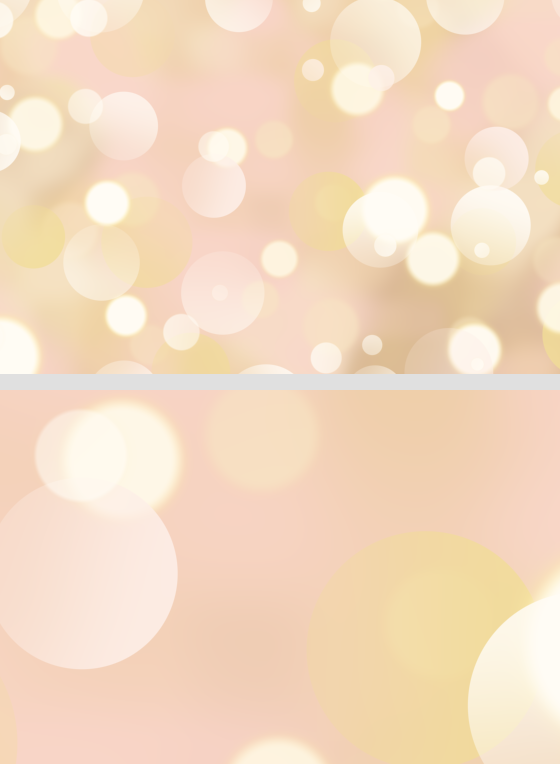
Top: the whole. Bottom: its middle third, enlarged.
Write a Shadertoy shader that draws this background.

```glsl
#define TAN vec3(0.935, 0.810, 0.665)
#define BROWN vec3(0.845, 0.710, 0.580)
#define CREAM vec3(0.965, 0.895, 0.780)
#define PINK vec3(0.980, 0.835, 0.800)
#define GOLD vec3(0.945, 0.865, 0.590)
#define HALO vec3(1.000, 0.945, 0.680)
#define WHITE vec3(1.000, 0.988, 0.965)
#define JITTER 0.72
#define SHADING 0.65
#define HALO_REACH 0.40
#define SEED 7.0

vec4 hash4(vec2 p) {
    vec4 q = fract(p.xyxy * vec4(0.1031, 0.1030, 0.0973, 0.1099));
    q += dot(q, q.wzxy + 33.33);
    return fract((q.xxyz + q.yzzw) * q.zywx);
}

// Four independent channels of smooth value noise
vec4 noise4(vec2 p) {
    vec2 i = floor(p), f = p - i;
    f = f * f * f * (f * (f * 6.0 - 15.0) + 10.0);
    vec4 low = mix(hash4(i), hash4(i + vec2(1, 0)), f.x);
    vec4 high = mix(hash4(i + vec2(0, 1)), hash4(i + vec2(1, 1)), f.x);
    return mix(low, high, f.y);
}

// Blurred warm backdrop
vec3 backdrop(vec2 p) {
    mat2 turn = mat2(0.8, 0.6, -0.6, 0.8);
    vec4 n = 0.7 * noise4(turn * p * 3.6 + SEED) + 0.3 * noise4(p * 7.0 + 31.0);
    vec3 col = mix(TAN, BROWN, smoothstep(0.42, 0.82, n.x));
    col = mix(col, CREAM, 0.85 * smoothstep(0.35, 0.75, n.y));
    col = mix(col, GOLD, 0.35 * smoothstep(0.50, 0.85, n.w));
    return mix(col, PINK, 0.80 * smoothstep(0.48, 0.80, n.z));
}

// One layer of discs on a jittered grid; radii and alphas are (min, max),
// blur is a fraction of the radius
void scatterDiscs(inout vec3 col, vec2 p, float cell, float seed, float chance,
                  vec2 radii, vec3 tint, vec2 alphas, float blur,
                  float shading, float halo) {
    vec2 home = floor(p / cell);
    for (int j = -1; j <= 1; j++)
    for (int i = -1; i <= 1; i++) {
        vec2 id = home + vec2(i, j);
        vec4 place = hash4(id + seed + SEED);
        vec4 look = hash4(id + seed + SEED + 91.0);
        if (look.x > chance) continue;

        vec2 centre = (id + 0.5 + JITTER * (place.xy - 0.5)) * cell;
        vec2 offset = p - centre;
        float radius = mix(radii.x, radii.y, place.z);
        float dist = length(offset) - radius;
        float edge = max(blur * radius, 0.8 / iResolution.y);
        float cover = 1.0 - smoothstep(-edge, edge, dist);

        // Opacity drifts across the disc in a random direction
        float angle = 6.2832 * place.w;
        float across = dot(offset, vec2(cos(angle), sin(angle))) / radius;
        float alpha = mix(alphas.x, alphas.y, look.y);
        alpha *= 1.0 - shading * smoothstep(-0.9, 1.1, across);

        // Yellow fringe around a glowing disc
        float fringe = 1.0 - smoothstep(-0.15, HALO_REACH, dist / radius);
        col = mix(col, HALO, halo * alpha * fringe * fringe);
        vec3 hue = mix(tint, PINK, 0.35 * step(0.75, look.z));
        col = mix(col, mix(hue, tint, halo), cover * alpha);
    }
}

void mainImage(out vec4 fragColor, in vec2 fragCoord) {
    vec2 p = fragCoord / iResolution.y;
    vec3 col = backdrop(p);

    // Faint, defocused discs
    scatterDiscs(col, p, 0.26, 11.0, 0.65, vec2(0.045, 0.075), CREAM,
                 vec2(0.30, 0.60), 0.16, 0.3, 0.4);
    // Tinted discs with a clean rim
    scatterDiscs(col, p + 0.13, 0.37, 23.0, 0.60, vec2(0.080, 0.130), GOLD,
                 vec2(0.45, 0.85), 0.0, SHADING, 0.0);
    // Glowing lights
    scatterDiscs(col, p + 0.05, 0.29, 37.0, 0.60, vec2(0.036, 0.072), WHITE,
                 vec2(0.55, 0.98), 0.15, 0.0, 0.9);
    scatterDiscs(col, p + 0.31, 0.62, 53.0, 0.40, vec2(0.085, 0.108), WHITE,
                 vec2(0.92, 1.00), 0.13, 0.0, 1.0);
    // Large pale discs with a clean rim
    scatterDiscs(col, p + 0.21, 0.33, 67.0, 0.80, vec2(0.075, 0.125), WHITE,
                 vec2(0.50, 0.95), 0.0, SHADING, 0.0);
    // Small bright spots
    scatterDiscs(col, p + 0.09, 0.25, 83.0, 0.50, vec2(0.014, 0.050), WHITE,
                 vec2(0.60, 0.85), 0.06, 0.2, 0.15);

    fragColor = vec4(clamp(col, 0.0, 1.0), 1.0);
}
```
